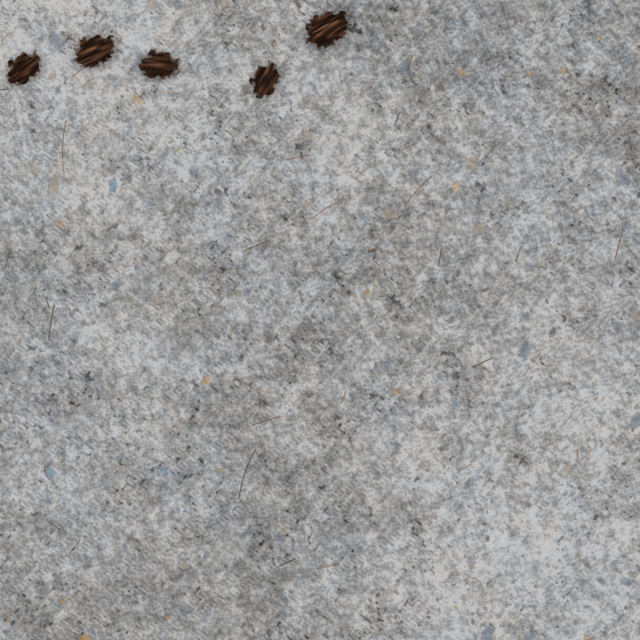
A Shadertoy shader for this texture:

```glsl
// Weathered grey concrete with embedded stones, pine needles and brown seed husks.

float hash(vec2 p) {
    return fract(sin(dot(p, vec2(127.1, 311.7))) * 43758.5453);
}

vec2 hash2(vec2 p) {
    return vec2(hash(p), hash(p + 37.3));
}

float noise(vec2 p) {
    vec2 cell = floor(p), f = fract(p);
    f = f * f * (3.0 - 2.0 * f);
    float low = mix(hash(cell), hash(cell + vec2(1, 0)), f.x);
    float high = mix(hash(cell + vec2(0, 1)), hash(cell + vec2(1, 1)), f.x);
    return mix(low, high, f.y);
}

// Noise centred on zero, turned so that its lattice does not show.
float grain(vec2 p, float scale) {
    return noise(mat2(0.8, 0.6, -0.6, 0.8) * p * scale + scale) - 0.5;
}

vec2 rotate(vec2 p, float angle) {
    float c = cos(angle), s = sin(angle);
    return vec2(c * p.x + s * p.y, c * p.y - s * p.x);
}

float lightPatch(vec2 p, vec2 center, float radius) {
    vec2 d = (p - center) / radius;
    return exp(-dot(d, d));
}

// Cement: broad stains, clumps, sand grain and dark pits.
vec3 concrete(vec2 p) {
    float clumps = grain(p, 21.0);
    float value = 0.632 + 0.09 * grain(p, 3.3) + 0.07 * grain(p, 8.0) + 0.09 * clumps;
    value += 0.13 * grain(p, 57.0) + 0.18 * grain(p, 135.0) + 0.18 * grain(p, 310.0);
    value += 0.05 * lightPatch(p, vec2(0.85, 0.2), 0.26);
    value += 0.05 * lightPatch(p, vec2(0.05, 0.93), 0.22);
    float pits = smoothstep(0.22, 0.45, grain(p, 165.0));
    value -= 0.2 * pits * smoothstep(-0.3, 0.3, grain(p, 32.0) - clumps * 0.5);
    value = min(value, 0.74 + 0.3 * max(value - 0.74, 0.0));
    float warmth = 0.6 * grain(p, 90.0) + 0.5 * grain(p, 14.0) + 0.5 * (0.62 - value);
    return value + vec3(0.028, 0.004, -0.032) * warmth;
}

vec3 stoneColor(float pick) {
    vec3 color = vec3(0.47, 0.50, 0.54);
    color = mix(color, vec3(0.61, 0.57, 0.52), step(0.38, pick));
    color = mix(color, vec3(0.74, 0.74, 0.72), step(0.62, pick));
    color = mix(color, vec3(0.42, 0.40, 0.38), step(0.76, pick));
    color = mix(color, vec3(0.43, 0.54, 0.62), step(0.90, pick));
    return mix(color, vec3(0.69, 0.51, 0.30), step(0.96, pick));
}

// One jittered, angular stone in some cells of a grid.
vec3 addStones(vec3 base, vec2 p, float scale, float density, float pixel) {
    vec2 g = rotate(p, scale) * scale;
    vec2 cell = floor(g);
    vec2 rnd = hash2(cell + scale);
    float radius = mix(0.12, 0.3, rnd.x * rnd.x);
    vec2 q = fract(g) - 0.5 - (hash2(cell + 9.1) - 0.5) * (0.9 - 2.0 * radius);
    q = rotate(q, 6.283 * rnd.y) * vec2(0.85, 1.25);
    q += 0.18 * radius * vec2(grain(p, 130.0), grain(p + 3.0, 130.0));
    float edge = max(max(abs(q.x), abs(q.y)), abs(q.x * 0.7 + q.y * 0.75)) - radius * 0.75;
    float soft = pixel * scale + 0.035;
    float present = step(hash(cell + 5.7), density);
    float cover = present * smoothstep(soft, -soft, edge);
    float rim = present * smoothstep(0.06, 0.0, abs(edge - 0.03)) * step(q.y, 0.0);
    vec3 color = stoneColor(hash(cell + 2.3)) + 0.14 * grain(p, 190.0);
    return mix(base * (1.0 - 0.14 * rim), color, cover * mix(0.4, 0.85, rnd.y));
}

// Thin, slightly bent dry needle.
vec3 addNeedle(vec3 base, vec2 p, float id, float pixel) {
    vec2 rnd = hash2(vec2(id, 4.0));
    float halfLength = mix(0.008, 0.042, rnd.x * rnd.x);
    vec2 q = rotate(p - hash2(vec2(id, 8.0)), mix(0.1, 2.1, rnd.y));
    q.y += (rnd.x - 0.5) * 5.0 * q.x * q.x;
    float d = length(vec2(max(abs(q.x) - halfLength, 0.0), q.y)) - 0.0008;
    float cover = smoothstep(pixel, -pixel, d);
    vec3 color = mix(vec3(0.27, 0.20, 0.16), vec3(0.58, 0.43, 0.33), hash(vec2(id, 6.0)));
    return mix(base, color, cover * 0.75);
}

// Frayed oval husk with lengthwise fibres and a soft contact shadow.
vec3 addHusk(vec3 base, vec2 p, float id, float pixel) {
    vec2 jitter = hash2(vec2(id, 21.0)) - 0.5;
    vec2 center = vec2(0.03 + 0.12 * id, 0.915) + jitter * vec2(0.05, 0.09);
    vec2 q = rotate(p - center, 0.5 + 1.2 * jitter.x);
    vec2 size = vec2(0.030, 0.021) * (1.0 + 0.3 * jitter.y);
    float d = length(q / size) + 0.45 * grain(q, 95.0) + 0.3 * grain(q, 280.0);
    float soft = 0.09 + pixel / size.y;
    float cover = smoothstep(1.0 + soft, 1.0 - soft, d);
    float shadow = smoothstep(1.7, 0.8, length((q + vec2(0.0, 0.003)) / size));
    float fibres = noise(q * vec2(60.0, 330.0) + id * 9.0);
    float ridge = smoothstep(0.008, 0.0, abs(q.y - 0.004)) * smoothstep(1.0, 0.3, d);
    vec3 color = mix(vec3(0.11, 0.07, 0.05), vec3(0.36, 0.24, 0.17), fibres * fibres);
    color += vec3(0.19, 0.14, 0.10) * ridge * fibres;
    return mix(base * (1.0 - 0.25 * shadow), color, cover);
}

void mainImage(out vec4 fragColor, in vec2 fragCoord) {
    vec2 uv = fragCoord / iResolution.y;
    float pixel = 1.0 / iResolution.y;

    vec3 color = concrete(uv);
    color = addStones(color, uv, 85.0, 0.20, pixel);
    color = addStones(color, uv, 44.0, 0.20, pixel);
    color = addStones(color, uv, 21.0, 0.16, pixel);

    for (float i = 0.0; i < 30.0; i++) color = addNeedle(color, uv, i, pixel);
    for (float i = 0.0; i < 5.0; i++) color = addHusk(color, uv, i, pixel);

    fragColor = vec4(clamp(color, 0.0, 1.0), 1.0);
}
```
